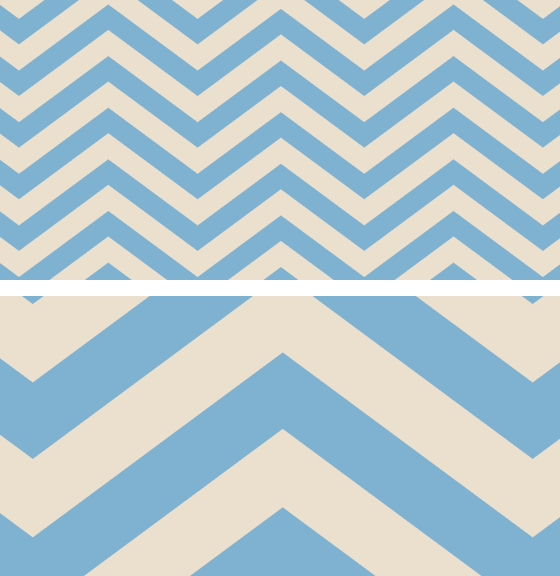
Top: the whole. Bottom: its middle third, enlarged.
Give the GLSL for this pattern, as a WebGL 2 fragment shader.

```glsl
#version 300 es
precision highp float;
// Flat blue and cream chevron stripes. A zigzag profile, built from the distance
// to the nearest valley (wide and narrow zigzags alternate), shifts horizontal
// stripes upward; their signed distance gives smooth edges.

uniform vec2 u_resolution;
out vec4 fragColor;

// Distance along x to the nearest valley; two valleys per repeat.
float valleyDistance(float x) {
    float repeatWidth = 1.2331;
    float t = mod(x - 0.0677, repeatWidth);
    return min(min(t, abs(t - 0.638)), repeatWidth - t);
}

// Signed distance to the edge of the nearest blue stripe, negative inside.
float chevronDistance(vec2 p) {
    float slope = 0.74;
    float period = 0.1844;
    float height = p.y - slope * valleyDistance(p.x) - 0.5182;
    float fromCentre = abs(fract(height / period + 0.5) - 0.5) * period;
    return (fromCentre - 0.0455) / length(vec2(1.0, slope));
}

void main() {
    // Canvas height is one unit.
    vec2 p = gl_FragCoord.xy / u_resolution.y;
    float pixel = 1.0 / u_resolution.y;

    vec3 cream = vec3(0.92, 0.875, 0.807);
    vec3 blue = vec3(0.498, 0.698, 0.82);

    float coverage = clamp(0.5 - chevronDistance(p) / pixel, 0.0, 1.0);
    fragColor = vec4(mix(cream, blue, coverage), 1.0);
}
```
